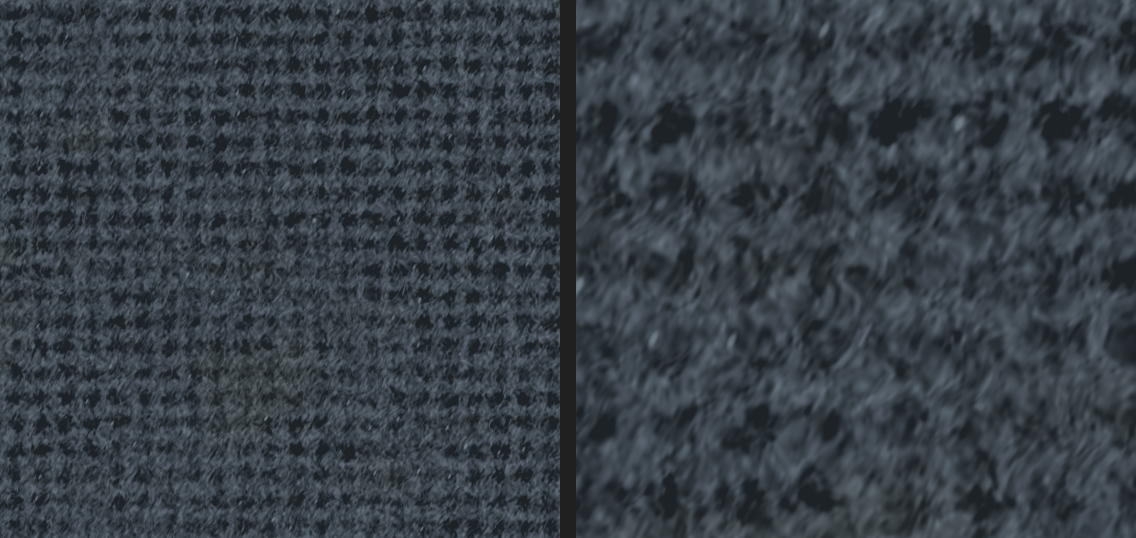
Left, the full canvas; right, a detail of the centre.
Write a Shadertoy shader that draws this texture.

```glsl
// Dark slate open-weave cloth: a grid of ragged holes between fuzzy twisted yarns.
// Holes come from a slightly warped repeat, thinned by slow wear noise; stretched
// noise makes the leaning fibres, and hashed cells add bright flecks and loose hairs.

const vec2 GRID = vec2(22.0, 21.0);         // holes across and down
const vec2 HOLE_CENTRE = vec2(0.63, 0.44);  // hole position within a cell
const vec2 HOLE_RADIUS = vec2(0.40, 0.36);
const float HOLE_DEPTH = 0.40;
const float HOLE_RAGGED = 1.1;              // how far fibres cut into the holes
const float MIN_OPEN = 0.30;                // hole strength in felted patches
const float WOBBLE = 0.15;                  // yarn irregularity, in cells
const float FIBRE_LEAN = 0.48;              // radians from vertical
const float FIBRE_CONTRAST = 1.30;
const float BASE_TONE = 0.49;
const float SHADE = 0.07;                   // slow change in brightness
const float FLECK_CHANCE = 0.10;
const float HAIR_CHANCE = 0.22;
const float HAIR_SPACING = 4.0;             // cells between possible hairs
const vec3 SHADOW = vec3(0.108, 0.132, 0.150);
const vec3 HIGHLIGHT = vec3(0.368, 0.412, 0.455);
const vec3 FLECK = vec3(0.56, 0.62, 0.67);
const vec3 HAIR = vec3(0.40, 0.43, 0.44);
const vec3 DUST_TINT = vec3(1.02, 1.0, 0.94);
const float TAU = 6.28318;

float hash(vec2 p) {
    vec3 q = fract(p.xyx * vec3(0.1031, 0.1030, 0.0973));
    q += dot(q, q.yzx + 33.33);
    return fract((q.x + q.y) * q.z);
}

float noise(vec2 p) {
    vec2 i = floor(p), f = fract(p);
    f = f * f * (3.0 - 2.0 * f);
    return mix(mix(hash(i), hash(i + vec2(1, 0)), f.x),
               mix(hash(i + vec2(0, 1)), hash(i + vec2(1, 1)), f.x), f.y);
}

vec2 noise2(vec2 p) {
    return vec2(noise(p), noise(p + 71.3)) - 0.5;
}

// Rotates so that y runs along a direction leaning right of vertical
vec2 leanAxes(vec2 p, float a) {
    float c = cos(a), s = sin(a);
    return vec2(c * p.x - s * p.y, s * p.x + c * p.y);
}

// Centred streaks: main lean, a weaker counter lean, and fine grain
float fibres(vec2 p) {
    p += 0.14 * noise2(p * 2.3);
    float main = noise(leanAxes(p, FIBRE_LEAN) * vec2(10.0, 4.8));
    float counter = noise(leanAxes(p, -0.6) * vec2(9.0, 5.0) + 40.0);
    float grain = noise(leanAxes(p, FIBRE_LEAN) * vec2(17.0, 9.0) + 90.0);
    return main * 0.45 + counter * 0.25 + grain * 0.30 - 0.5;
}

// How open the weave is: clearest right of centre and above, felted in patches
float openness(vec2 p, vec2 uv) {
    float patches = 0.5 * noise(p * vec2(0.25, 0.38) + 5.0) + 0.5 * noise(p * vec2(0.6, 0.9));
    float side = smoothstep(0.35, 0.55, uv.x) * smoothstep(0.25, 0.50, uv.y);
    return mix(MIN_OPEN, 1.0, smoothstep(0.25, 0.65, patches + 0.26 * side));
}

// Small bright spot in a few cells
float flecks(vec2 p) {
    vec2 id = floor(p);
    vec2 centre = 0.25 + 0.5 * vec2(hash(id + 11.0), hash(id + 23.0));
    vec2 q = leanAxes(fract(p) - centre, FIBRE_LEAN) / vec2(0.07, 0.17);
    return step(hash(id + 37.0), FLECK_CHANCE) * (1.0 - smoothstep(0.2, 1.0, length(q)));
}

// Loose hairs: slightly bent thin segments in sparse coarse cells
float hairs(vec2 p) {
    vec2 id = floor(p / HAIR_SPACING);
    vec2 centre = 1.2 + (HAIR_SPACING - 2.4) * vec2(hash(id + 51.0), hash(id + 67.0));
    vec2 q = p - id * HAIR_SPACING - centre;
    q = leanAxes(q, mix(-0.1, 1.0, hash(id + 83.0)));
    q.x += 0.18 * q.y * q.y;
    float halfLength = mix(0.3, 0.65, hash(id + 97.0));
    float d = length(vec2(q.x, max(abs(q.y) - halfLength, 0.0)));
    return step(hash(id + 113.0), HAIR_CHANCE) * (1.0 - smoothstep(0.012, 0.06, d));
}

void mainImage(out vec4 fragColor, in vec2 fragCoord) {
    vec2 uv = fragCoord / iResolution.xy;
    vec2 p = uv * GRID;
    float fuzz = fibres(p);

    // Repeat with uneven yarns; fibres fray the hole edges
    vec2 warped = p + WOBBLE * noise2(p * 1.3) + WOBBLE * noise2(p * 4.5);
    vec2 cell = warped - HOLE_CENTRE + 0.5;
    vec2 q = fract(cell) - 0.5;
    float open = openness(p, uv);
    float edge = length(q / HOLE_RADIUS) + HOLE_RAGGED * fuzz;
    float hole = 1.0 - smoothstep(0.30, 1.20, edge);
    hole *= open * mix(0.75, 1.15, hash(floor(cell) + 3.0));

    // Raised yarns, strongest along the rows
    float relief = -0.085 * cos(TAU * q.y) - 0.055 * cos(TAU * q.x);
    float shade = SHADE * (noise(p * 0.35 + 19.0) - 0.5);
    float tone = BASE_TONE + relief * mix(0.6, 1.0, open) + shade;
    tone += fuzz * FIBRE_CONTRAST * (1.0 - 0.3 * hole) - HOLE_DEPTH * hole;

    // Tone to colour, with dusty warmth where the weave is felted
    vec3 colour = mix(SHADOW, HIGHLIGHT, clamp(tone, 0.0, 1.15));
    float dust = (1.0 - open) * smoothstep(0.5, 0.8, noise(p * vec2(0.2, 0.45) + 31.0));
    colour *= mix(vec3(1.0), DUST_TINT, dust);

    colour = mix(colour, FLECK, 0.55 * flecks(p));
    colour = mix(colour, HAIR, 0.50 * hairs(p));
    fragColor = vec4(colour, 1.0);
}
```
